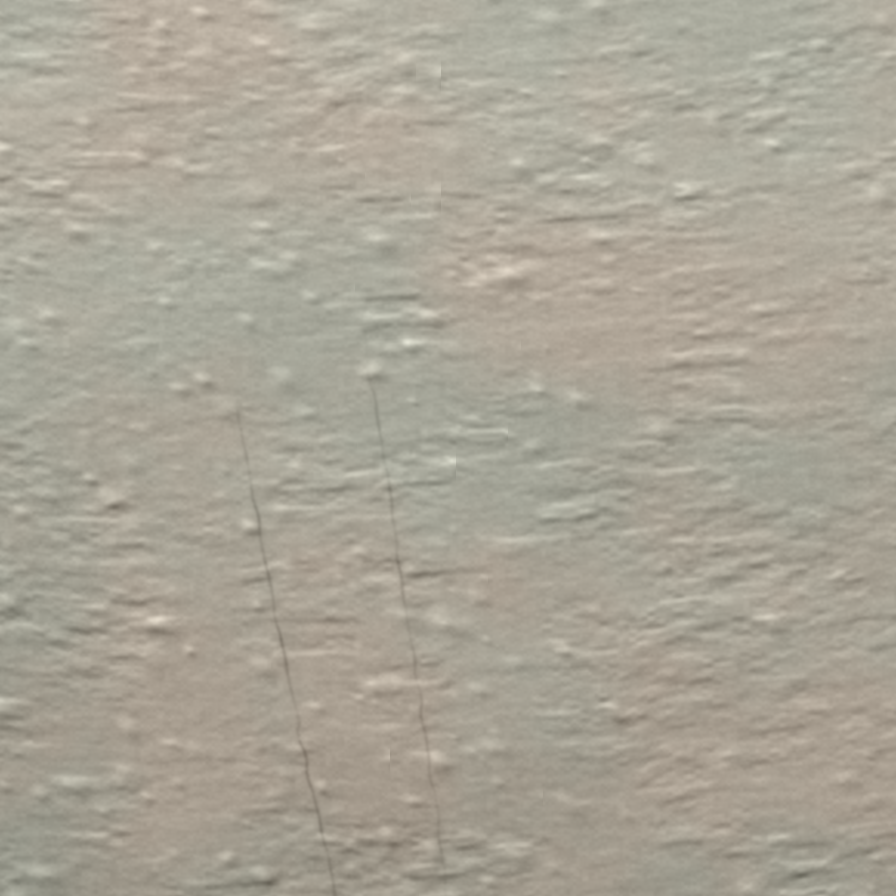
Write a Shadertoy shader that draws this texture.

```glsl
// Weathered plaster wall: a warm grey coat with faint pink and green stains.
// Sideways trowel ridges and scattered grit are lit from above, and two thin
// slanting scratches run down the lower half.

const vec3 PLASTER = vec3(0.662, 0.643, 0.590);
const vec3 STAIN_TINT = vec3(0.017, -0.004, -0.006);
const vec3 LIGHT_TINT = vec3(1.0, 1.0, 0.97);
const float FALLOFF = 0.085;         // brightness lost from top to bottom
const float MOTTLE = 0.055;          // broad cloudy patches
const float RIDGE_CONTRAST = 0.21;
const float RIDGE_STEP = 0.0055;     // distance over which slope is measured
const float GRIT_CONTRAST = 0.15;
const float GRAIN = 0.032;
const float SCRATCH_DEPTH = 0.105;
const float SCRATCH_WIDTH = 0.0026;

float hash(vec2 p) {
    return fract(sin(dot(p, vec2(127.1, 311.7))) * 43758.5453);
}

float noise(vec2 p) {
    vec2 i = floor(p);
    vec2 f = fract(p);
    f = f * f * f * (f * (f * 6.0 - 15.0) + 10.0);
    float low = mix(hash(i), hash(i + vec2(1.0, 0.0)), f.x);
    float high = mix(hash(i + vec2(0.0, 1.0)), hash(i + vec2(1.0)), f.x);
    return mix(low, high, f.y);
}

float fbm(vec2 p) {
    float sum = 0.0;
    float weight = 0.5;
    for (int i = 0; i < 4; i++) {
        sum += weight * noise(p);
        p = mat2(0.8, 0.6, -0.6, 0.8) * p * 2.03 + 17.3;
        weight *= 0.5;
    }
    return sum / 0.9375;
}

// Height of the trowelled surface, stretched sideways
float ridgeHeight(vec2 p) {
    p.y += 0.012 * (noise(p * 9.0) - 0.5) - 0.06 * p.x * p.x;
    float coarse = noise(p * vec2(21.0, 62.0));
    float medium = noise(p * vec2(46.0, 108.0) + 31.0);
    float fine = noise(p * vec2(95.0, 190.0) + 73.0);
    return 0.45 * smoothstep(0.3, 0.9, coarse) + 0.4 * medium + 0.2 * fine;
}

// Scattered lumps, each with a bright cap and a shadow beneath
float grit(vec2 p, float cellSize, float share, float seed) {
    vec2 q = p / cellSize;
    vec2 home = floor(q);
    float shade = 0.0;
    for (int y = -1; y <= 1; y++) {
        for (int x = -1; x <= 1; x++) {
            vec2 cell = home + vec2(x, y);
            vec2 id = cell + seed;
            vec2 centre = cell + vec2(hash(id + 3.1), hash(id + 7.7));
            float present = step(hash(id + 11.3), share);
            float size = mix(0.12, 0.23, hash(id + 19.9));
            float stretch = mix(1.1, 2.1, hash(id + 23.5));
            vec2 d = (q - centre) / size;
            d.x = d.x / stretch + 0.25 * d.y;
            vec2 below = d + vec2(-0.35, 1.35);
            float lump = exp(-dot(d, d)) - 0.75 * exp(-dot(below, below));
            shade += present * lump * mix(0.35, 1.0, hash(id + 29.2));
        }
    }
    return shade;
}

// Thin broken groove from top to foot, fading in at its upper end
float scratch(vec2 p, vec2 top, vec2 foot, float bow) {
    float t = (top.y - p.y) / (top.y - foot.y);
    float x = mix(top.x, foot.x, t) + bow * t * (1.0 - t);
    x += 0.005 * (noise(vec2(p.y * 45.0, top.x * 90.0)) - 0.5);
    float d = (p.x - x) / SCRATCH_WIDTH;
    float wear = mix(0.3, 1.0, noise(vec2(p.y * 38.0, top.x * 50.0)));
    float ends = smoothstep(0.0, 0.22, t) * (1.0 - smoothstep(0.9, 1.08, t));
    return exp(-d * d) * wear * ends;
}

void mainImage(out vec4 fragColor, in vec2 fragCoord) {
    vec2 p = fragCoord / iResolution.y;

    // Broad light and cloudy patches
    float tone = FALLOFF * (p.y - 0.5);
    tone += MOTTLE * (fbm(p * vec2(5.0, 9.0) + 4.0) - 0.5);

    // Ridges lit from above, stronger in some patches
    float patches = smoothstep(0.32, 0.72, fbm(p * vec2(9.0, 17.0) + 40.0));
    float slope = ridgeHeight(p) - ridgeHeight(p + vec2(-0.3, 1.0) * RIDGE_STEP);
    tone += RIDGE_CONTRAST * slope * mix(0.3, 1.15, patches);

    // Grit, denser on the left and in clusters
    float crowd = mix(1.0, 0.45, smoothstep(0.2, 0.8, p.x));
    float cluster = smoothstep(0.35, 0.65, noise(p * 7.0 + 12.0));
    tone += GRIT_CONTRAST * grit(p, 0.042, 0.34 * crowd, 5.0);
    tone += GRIT_CONTRAST * 0.55 * grit(p, 0.026, 0.4 * crowd, 61.0) * mix(0.3, 1.0, cluster);

    // Soft fine grain
    tone += GRAIN * (noise(p * vec2(150.0, 210.0)) - 0.5);
    tone += GRAIN * 0.6 * (noise(p * 290.0 + 9.0) - 0.5);

    // Scratches
    float grooves = scratch(p, vec2(0.260, 0.58), vec2(0.377, -0.01), -0.02);
    grooves += 0.75 * scratch(p, vec2(0.397, 0.68), vec2(0.497, 0.02), 0.01);
    tone -= SCRATCH_DEPTH * grooves;

    // Pink and green stains
    float stain = 4.0 * (fbm(p * vec2(5.0, 6.0) + 83.0) - 0.5);
    vec3 color = PLASTER + LIGHT_TINT * tone + STAIN_TINT * clamp(stain, -1.0, 1.0);
    fragColor = vec4(color, 1.0);
}
```
